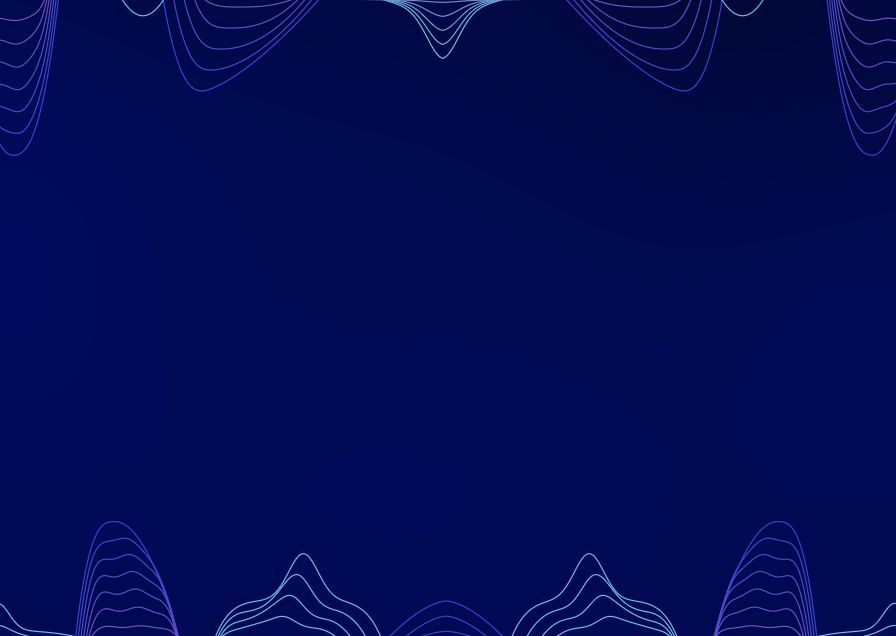
This background is drawn by a Shadertoy shader. Its source:

```glsl
// Deep navy backdrop with fine contour lines rising from the lower edge and
// hanging from the upper one. Each family of nested lines is one asymmetric
// hill formula, repeated at falling heights and folded about a vertical axis.

const float SPAN = 768.0;       // canvas width in design units
const float STROKE = 0.5;       // half width of a line
const int MAX_LINES = 7;

const vec3 NAVY   = vec3(0.00, 0.038, 0.315);
const vec3 BLUE   = vec3(0.21, 0.27, 0.82);
const vec3 VIOLET = vec3(0.46, 0.32, 0.76);
const vec3 CYAN   = vec3(0.42, 0.76, 0.90);

struct Family {
    float peak, shift;          // peak position, its move per line
    float height, drop;         // outer height, its loss per line
    vec2 halfWidth, shrink;     // left and right reach, loss per line
    vec2 power;                 // roundness of the left and right flank
    float flatten;              // added roundness per line
    float spike, spikeWidth;    // share and width of the bell on top
    float ripple;               // waviness gained per line
    int count;
    vec3 outer, inner;
};

// Height of line i of a family at x; negative outside its reach.
float crest(Family f, float x, float i) {
    float t = x - f.peak - f.shift * i;
    vec2 reach = f.halfWidth - f.shrink * i;
    float s = abs(t) / (t < 0.0 ? reach.x : reach.y);
    float power = (t < 0.0 ? f.power.x : f.power.y) + f.flatten * i;
    float hill = 1.0 - pow(s, power);
    float bell = exp(-t * t / (f.spikeWidth * f.spikeWidth));
    float wave = 1.0 + f.ripple * i * sin(t * 0.2);
    return (f.height - f.drop * i) * mix(hill, bell, f.spike) * wave;
}

// Antialiased coverage of a thin line, kept faint when under a pixel wide.
float strokeCoverage(float dist, float pixel) {
    float halfWidth = max(STROKE, 0.5 * pixel);
    return clamp(0.5 + (halfWidth - dist) / pixel, 0.0, 1.0)
         * min(1.0, 2.0 * STROKE / pixel);
}

// Paints all lines of a family; p.y is the distance from its edge.
vec3 drawFamily(vec3 color, Family f, vec2 p, float pixel) {
    for (int n = 0; n < MAX_LINES; n++) {
        if (n >= f.count) break;
        float i = float(n);
        float slope = crest(f, p.x + 0.5, i) - crest(f, p.x - 0.5, i);
        float dist = abs(p.y - crest(f, p.x, i)) / sqrt(1.0 + slope * slope);
        vec3 ink = mix(f.outer, f.inner, i / max(float(f.count - 1), 1.0));
        color = mix(color, ink, strokeCoverage(dist, pixel));
    }
    return color;
}

// Mirrors the right half onto the left one.
float fold(float x, float axis) {
    return axis - abs(x - axis);
}

float glow(vec2 uv, vec2 center, vec2 size) {
    vec2 q = (uv - center) / size;
    return exp(-dot(q, q));
}

vec3 backdrop(vec2 uv) {
    float light = 0.050 * glow(uv, vec2(0.00, 0.58), vec2(0.22, 0.40))
                + 0.030 * glow(uv, vec2(0.45, 0.22), vec2(0.30, 0.25))
                + 0.025 * glow(uv, vec2(0.98, 0.42), vec2(0.15, 0.22))
                - 0.045 * glow(uv, vec2(0.40, 1.05), vec2(0.55, 0.20))
                - 0.070 * glow(uv, vec2(0.86, 0.97), vec2(0.25, 0.28));
    return NAVY + light * vec3(0.0, 0.08, 1.0);
}

void mainImage(out vec4 fragColor, in vec2 fragCoord) {
    float pixel = SPAN / iResolution.x;
    vec2 p = fragCoord * pixel;
    vec3 color = backdrop(fragCoord / iResolution.xy);

    // Upper edge: side loops, wide lobes, small arcs, central drop
    vec2 top = vec2(fold(p.x, 379.5), iResolution.y * pixel - p.y);
    Family sideLoop = Family(11.0, -1.0, 133.0, 19.4, vec2(42, 39), vec2(0, 1),
        vec2(2.0, 2.5), 0.4, 0.0, 1.0, 0.01, 7, BLUE, VIOLET);
    Family lobe = Family(174.0, 8.0, 78.0, 18.0, vec2(34, 99), vec2(1, 14),
        vec2(2.5, 1.4), 0.3, 0.0, 1.0, 0.0, 5, BLUE, VIOLET);
    Family arc = Family(122.5, 0.0, 13.5, 0.0, vec2(17.5), vec2(0),
        vec2(2.0), 0.0, 0.0, 1.0, 0.0, 1, CYAN, CYAN);
    Family centerDrop = Family(379.5, 0.0, 50.0, 12.0, vec2(50), vec2(3),
        vec2(1.0), 0.0, 0.72, 19.0, 0.0, 5, CYAN, VIOLET * 0.5 + CYAN * 0.5);
    color = drawFamily(color, sideLoop, top, pixel);
    color = drawFamily(color, lobe, top, pixel);
    color = drawFamily(color, arc, top, pixel);
    color = drawFamily(color, centerDrop, top, pixel);

    // Lower edge: tall domes, shouldered peaks, central mound, corner slopes
    vec2 low = vec2(fold(p.x, 382.5), p.y);
    Family dome = Family(99.0, 2.3, 98.0, 15.0, vec2(34, 54), vec2(0, 2.6),
        vec2(3.0, 1.9), 0.6, 0.0, 1.0, 0.015, 7, BLUE, VIOLET);
    Family shoulder = Family(260.0, -7.0, 70.5, 18.0, vec2(75, 66), vec2(9, 6),
        vec2(6.0, 5.0), 0.0, 0.57, 18.0, 0.02, 4, CYAN, CYAN);
    Family mound = Family(382.5, 0.0, 30.0, 13.0, vec2(48), vec2(14),
        vec2(1.6), 0.0, 0.0, 1.0, 0.0, 3, BLUE, BLUE);
    Family corner = Family(-2.0, 0.0, 28.0, 19.0, vec2(64), vec2(40),
        vec2(3.0), 0.0, 0.84, 14.0, 0.0, 2, CYAN, CYAN);
    color = drawFamily(color, dome, low, pixel);
    color = drawFamily(color, shoulder, low, pixel);
    color = drawFamily(color, mound, low, pixel);
    color = drawFamily(color, corner, low, pixel);

    fragColor = vec4(color, 1.0);
}
```
